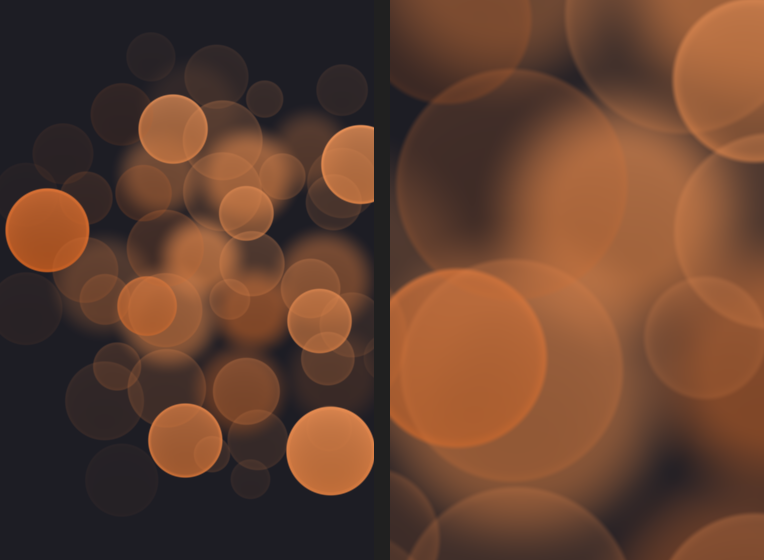
Left, the full canvas; right, a detail of the centre.
This background is drawn by a Shadertoy shader. Its source:

```glsl
// Warm out-of-focus light discs clustered on a dark blue-grey backdrop.
#define BACKDROP vec3(0.112, 0.112, 0.142)
#define PEACH vec3(0.82, 0.50, 0.29)
#define RUST vec3(0.75, 0.36, 0.14)
#define CENTRE vec2(0.60, 0.78)
#define GLOW_COUNT 11
#define BRIGHT_COUNT 8
#define FAINT_COUNT 36
#define EDGE 0.003
#define GLOW_BLUR 0.042
#define RIM_WIDTH 0.011
#define GOLDEN_ANGLE 2.39996

struct Layer {
    int count;
    float phase;     // rotation of the spiral
    vec2 spread;     // half extents of the cluster
    float jitter;    // random offset of each disc
    vec2 radius;     // smallest, largest
    vec2 opacity;    // at the centre, at the outside
    float blur;      // half width of the edge
    float growth;    // 0: random sizes, 1: larger towards the outside
};

vec3 hash3(float n) {
    vec3 q = fract(vec3(n) * vec3(0.1031, 0.1130, 0.0973));
    q += dot(q, q.yzx + 33.33);
    return fract((q.xxy + q.yzz) * q.zyx);
}

// Blends one disc over the colour, with a gently shaded body and a thin rim.
vec3 addDisc(vec3 col, vec2 offset, float radius, float blur, vec3 tint, float opacity) {
    float dist = length(offset);
    float edge = dist - radius;
    float cover = 1.0 - smoothstep(-blur, blur, edge);
    float sharp = 1.0 - smoothstep(EDGE, GLOW_BLUR, blur);
    float rim = smoothstep(-RIM_WIDTH, 0.0, edge) * sharp;
    float q = min(dist / radius, 1.0);
    vec3 body = tint * (0.94 + 0.10 * q * q * q + 0.05 * rim);
    body += 0.04 * offset.y / radius;
    return mix(col, body, cover * min(opacity * (1.0 + 0.22 * rim), 1.0));
}

// Scatters discs along a jittered golden-angle spiral.
vec3 addLayer(vec3 col, vec2 p, Layer layer) {
    for (int i = 0; i < layer.count; i++) {
        float n = float(i);
        float t = (n + 0.5) / float(layer.count);
        vec3 rnd = hash3(n * 7.31 + layer.phase * 91.7 + 3.0);
        float angle = GOLDEN_ANGLE * n + layer.phase;
        vec2 pos = CENTRE + layer.spread * sqrt(t) * vec2(cos(angle), sin(angle));
        pos += (rnd.xy - 0.5) * layer.jitter;

        float size = mix(rnd.z, t, layer.growth);
        float radius = mix(layer.radius.x, layer.radius.y, size);
        float opacity = mix(layer.opacity.x, layer.opacity.y, t);
        opacity *= mix(0.75 + 0.5 * rnd.x, 1.0, layer.growth);
        float hue = fract(n * 0.618 + 0.25);
        vec3 tint = mix(PEACH, RUST, hue * hue * hue);
        col = addDisc(col, p - pos, radius, layer.blur, tint, opacity);
    }
    return col;
}

void mainImage(out vec4 fragColor, in vec2 fragCoord) {
    // The canvas is 1.5 units high and about 1 unit wide.
    vec2 p = 1.5 * fragCoord / iResolution.y;

    Layer glow = Layer(GLOW_COUNT, 2.9, vec2(0.40, 0.46), 0.08,
                       vec2(0.085, 0.13), vec2(0.74, 0.10), GLOW_BLUR, 0.0);
    Layer bright = Layer(BRIGHT_COUNT, 1.108, vec2(0.52, 0.62), 0.03,
                         vec2(0.070, 0.122), vec2(0.55, 1.0), EDGE, 1.0);
    Layer faint = Layer(FAINT_COUNT, 0.5, vec2(0.56, 0.64), 0.14,
                        vec2(0.048, 0.108), vec2(0.27, 0.05), EDGE, 0.0);

    vec3 col = BACKDROP;
    col = addLayer(col, p, glow);
    col = addLayer(col, p, bright);
    col = addLayer(col, p, faint);
    fragColor = vec4(col, 1.0);
}
```
